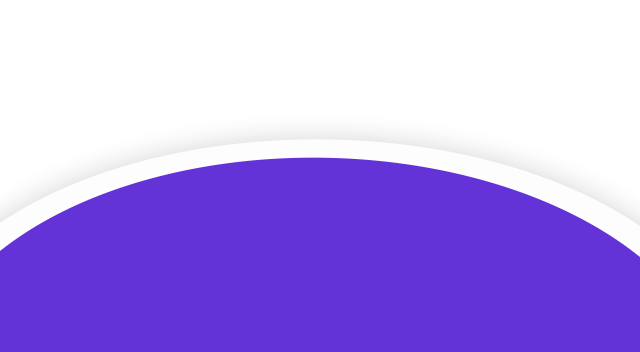
Reproduce this background procedurally as a Shadertoy shader.

```glsl
#define DOME_CENTER vec2(0.5013, -0.0727)
#define DOME_RADII vec2(0.625, 0.3763)
#define DOME_TILT 0.0115
#define RIM_CENTER vec2(0.5, -0.0375)
#define RIM_RADII vec2(0.651, 0.3698)
#define RIM_TILT 0.005
#define SHADOW_REACH 0.048
#define SHADOW_STRENGTH 0.085
#define PAPER_COLOR vec3(1.0)
#define RIM_COLOR vec3(0.992)
#define DOME_COLOR vec3(0.392, 0.2, 0.847)

// Approximate signed distance to a slightly sheared ellipse
float ellipseDistance(vec2 point, vec2 center, vec2 radii, float tilt) {
    vec2 p = point - center;
    p.y += tilt * p.x;
    float level = length(p / radii);
    float slope = length(p / (radii * radii));
    return level * (level - 1.0) / max(slope, 1e-4);
}

// Antialiased coverage of the inside of a shape
float coverage(float dist, float pixel) {
    return clamp(0.5 - dist / pixel, 0.0, 1.0);
}

void mainImage(out vec4 fragColor, in vec2 fragCoord) {
    // Both axes are measured in canvas widths
    float pixel = 1.0 / iResolution.x;
    vec2 point = fragCoord * pixel;

    float rim = ellipseDistance(point, RIM_CENTER, RIM_RADII, RIM_TILT);
    float dome = ellipseDistance(point, DOME_CENTER, DOME_RADII, DOME_TILT);

    // Soft shadow fading outward from the rim
    float fade = clamp(1.0 - rim / SHADOW_REACH, 0.0, 1.0);
    vec3 color = PAPER_COLOR * (1.0 - SHADOW_STRENGTH * fade * fade);

    // Pale rim, then the solid dome
    color = mix(color, RIM_COLOR, coverage(rim, pixel));
    color = mix(color, DOME_COLOR, coverage(dome, pixel));

    fragColor = vec4(color, 1.0);
}
```
